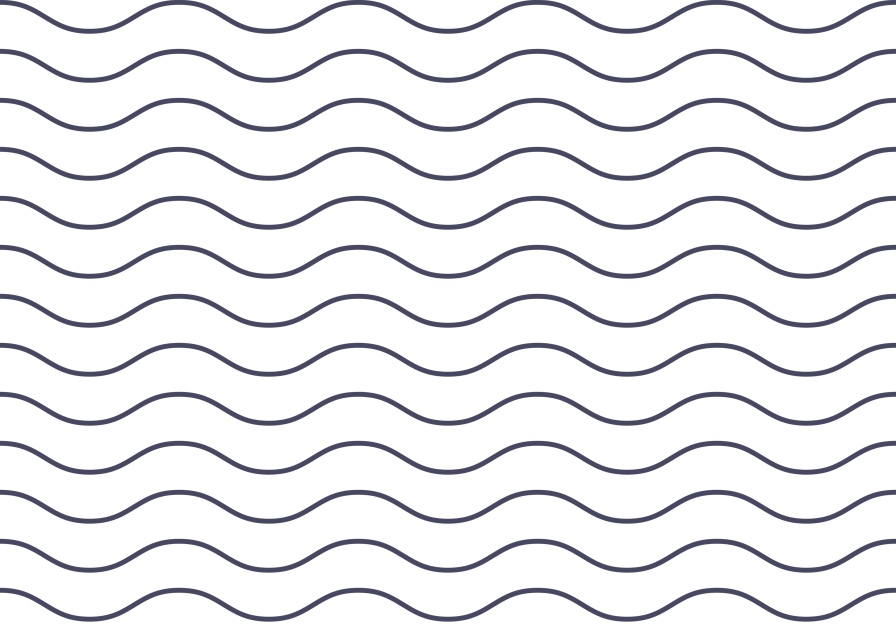
A Shadertoy shader for this pattern:

```glsl
// Stacked rows of thin slate wavy lines on white.

const float TAU = 6.2831853;

// Height of the wave, with slightly flattened crests and troughs
float waveHeight(float x) {
    return 0.0807 * (1.05 * cos(TAU * x) - 0.05 * cos(3.0 * TAU * x));
}

float waveSlope(float x) {
    return -0.0807 * TAU * (1.05 * sin(TAU * x) - 0.15 * sin(3.0 * TAU * x));
}

// Distance to the centre of the nearest wavy line
float waveDistance(vec2 p) {
    float rowSpacing = 0.2734;
    float offset = p.y - waveHeight(p.x);
    offset -= rowSpacing * round(offset / rowSpacing);
    float slope = waveSlope(p.x);
    return abs(offset) / sqrt(1.0 + slope * slope);
}

void mainImage(out vec4 fragColor, in vec2 fragCoord) {
    // One unit is one wavelength; five fit across, rows hang from the top edge
    float pixel = 5.0 / iResolution.x;
    vec2 p = (fragCoord - vec2(0.0, iResolution.y)) * pixel;
    p.y += 0.0938;

    // Stroke with smooth edges
    float edge = waveDistance(p) - 0.0137;
    float ink = 1.0 - smoothstep(-0.7 * pixel, 0.7 * pixel, edge);

    vec3 color = mix(vec3(1.0), vec3(0.28, 0.28, 0.38), ink);
    fragColor = vec4(color, 1.0);
}
```
